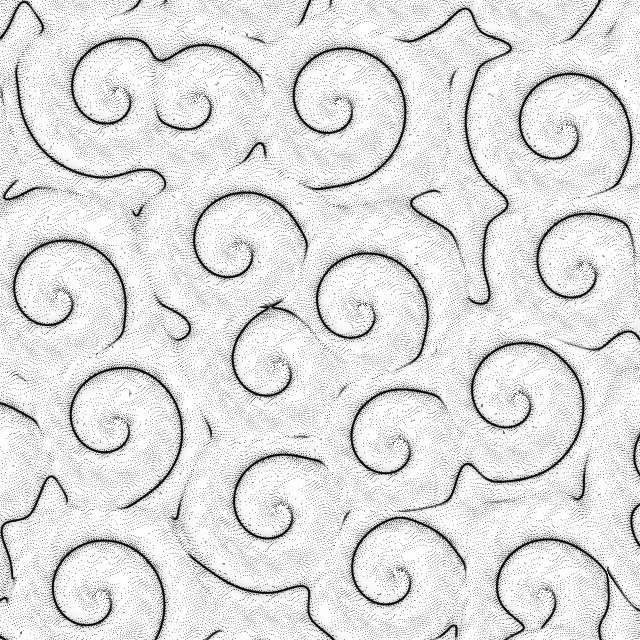
Reproduce this pattern procedurally as a three.js fragment shader.

```glsl
// Scattered one-armed ink spirals that merge into each other over a stippled, feathery ground.
varying vec2 vUv;

const vec3 PAPER = vec3(0.995);
const vec3 INK = vec3(0.02);
const float TAU = 6.2831853;

const float CELLS = 4.2;           // spiral centres per canvas side
const float JITTER = 0.72;         // scatter of the centres inside their cells
const float PITCH = 0.086;         // gap between two turns of a spiral
const float BLEND = 0.021;         // softness where neighbouring spirals join

const float LINE_INNER = 0.0004;   // solid part of the line, from its middle
const float LINE_OUTER = 0.0027;   // end of the line's soft edge
const float HALO_REACH = 0.0060;
const float HALO_INK = 0.20;

const vec2 DOT_GAP = vec2(0.0029, 0.0046);
const float DOT_INNER = 0.0001;
const float DOT_OUTER = 0.0014;
const float DOT_INK = 0.42;
const float DOT_SCATTER = 0.25;
const float SHADE_REACH = 0.010;   // dots darken this close to the line
const float SHADE_INK = 0.40;
const float PULL = 0.012;          // how far dots are drawn towards the line
const float PULL_SOFTNESS = 0.06;
const float SWEEP = 0.0075;        // bend of the dot rows along the spirals
const float FEATHER = 0.0032;      // small scallops in the dot rows
const float FEATHER_RATE = 165.0;
const float STEP = 0.0004;         // finite difference step

vec2 hash2(vec2 p) {
  vec2 k = vec2(dot(p, vec2(127.1, 311.7)), dot(p, vec2(269.5, 183.3)));
  return fract(sin(k) * 43758.5453);
}

// Blended spiral phase as a vector: its angle is zero on the line.
// Also gives the blended radial direction and the distance to the centre.
vec2 spiralField(vec2 p, out vec2 radial, out float radius) {
  vec2 home = floor(p * CELLS);
  vec2 phase = vec2(0.0);
  float total = 0.0;
  radial = vec2(0.0);
  radius = 0.0;
  for (int j = -2; j <= 2; j++) {
    for (int i = -2; i <= 2; i++) {
      vec2 cell = home + vec2(float(i), float(j));
      vec2 centre = (cell + 0.5 + JITTER * (hash2(cell + 17.0) - 0.5)) / CELLS;
      vec2 d = p - centre + 1e-6;
      float r = length(d);
      float weight = exp(-r / BLEND);
      float angle = TAU * r / PITCH - atan(d.x, d.y);
      phase += weight * vec2(cos(angle), sin(angle));
      radial += weight * d / sqrt(r * r + 0.0002);
      radius += weight * r;
      total += weight;
    }
  }
  radial /= total;
  radius /= total;
  return phase / total;
}

// Maps a point back to the even grid the dots came from.
vec2 dotSpace(vec2 p, vec2 phase, vec2 radial) {
  float lag = 2.0 * (length(phase) - phase.x);
  float nearLine = 0.5 + 0.5 * phase.x;
  float pull = nearLine * phase.y / sqrt(lag + PULL_SOFTNESS);
  vec2 q = p + PULL * pull * radial + SWEEP * phase;
  return q + FEATHER * sin(FEATHER_RATE * q.yx + 2.5 * phase);
}

// Signed turn from one phase vector to another.
float turn(vec2 a, vec2 b) {
  return atan(a.x * b.y - a.y * b.x, dot(a, b));
}

void main() {
  vec2 p = vUv;
  vec2 px = p + vec2(STEP, 0.0);
  vec2 py = p + vec2(0.0, STEP);

  vec2 radial, radialX, radialY;
  float radius, unusedRadius;
  vec2 phase = spiralField(p, radial, radius);
  vec2 phaseX = spiralField(px, radialX, unusedRadius);
  vec2 phaseY = spiralField(py, radialY, unusedRadius);

  // Line and halo, fading at spiral hearts and where neighbours cancel
  float slope = length(vec2(turn(phase, phaseX), turn(phase, phaseY))) / STEP;
  float dist = abs(atan(phase.y, phase.x + 1e-7)) / max(slope, 1.0);
  float fade = smoothstep(0.04, 0.50, length(phase))
             * smoothstep(0.16, 0.42, radius / PITCH);
  float line = fade * (1.0 - smoothstep(LINE_INNER, LINE_OUTER, dist));
  float halo = fade * HALO_INK * exp(-dist / HALO_REACH);

  // Dots on the warped grid, measured in canvas units so they stay round
  vec2 q = dotSpace(p, phase, radial);
  vec2 qx = (dotSpace(px, phaseX, radialX) - q) / STEP;
  vec2 qy = (dotSpace(py, phaseY, radialY) - q) / STEP;
  float det = qx.x * qy.y - qx.y * qy.x;
  det = (det < 0.0 ? -1.0 : 1.0) * max(abs(det), 0.12);
  vec2 grid = q / DOT_GAP;
  vec2 f = fract(grid) - 0.5 - DOT_SCATTER * (hash2(floor(grid)) - 0.5);
  f *= DOT_GAP;
  vec2 offset = vec2(qy.y * f.x - qy.x * f.y, qx.x * f.y - qx.y * f.x) / det;
  float dotInk = DOT_INK + SHADE_INK * exp(-dist / SHADE_REACH);
  float dots = dotInk * (1.0 - smoothstep(DOT_INNER, DOT_OUTER, length(offset)));

  float ink = 1.0 - (1.0 - line) * (1.0 - halo) * (1.0 - dots);
  gl_FragColor = vec4(mix(PAPER, INK, ink), 1.0);
}
```
